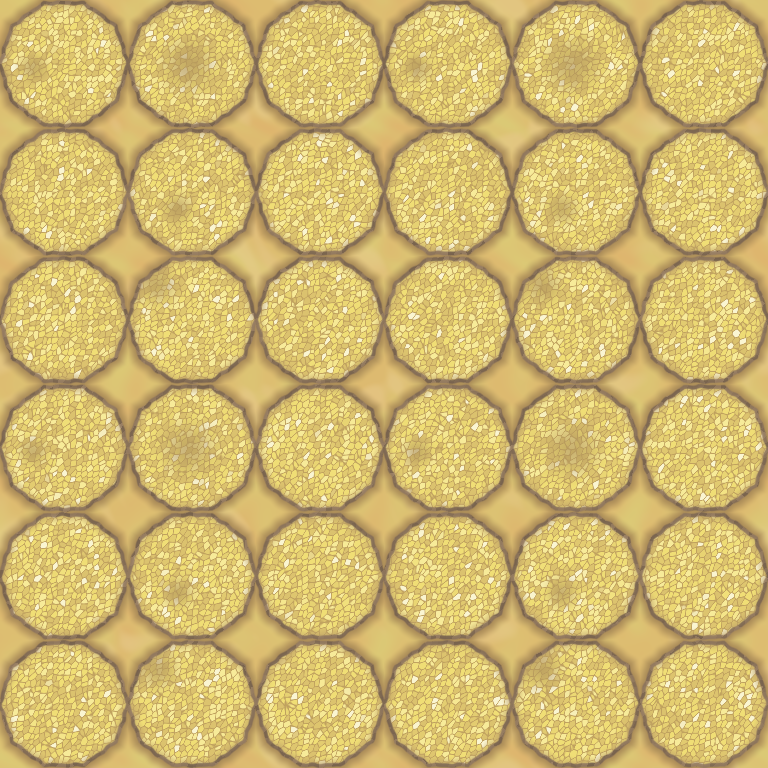
This pattern is drawn by a three.js fragment shader. Its source:

```glsl
// Six by six grainy golden decagons with wavy brown rims over a mottled amber ground.
varying vec2 vUv;

const float TAU = 6.2831853;

vec2 hash2(vec2 p) {
  vec3 q = fract(p.xyx * vec3(0.1031, 0.1030, 0.0973));
  q += dot(q, q.yzx + 33.33);
  return fract((q.xx + q.yz) * q.zy);
}

// Slanted cellular noise that wraps: x = gap to the next flake, yz = flake hash
vec3 flakes(vec2 uv, float count) {
  vec2 p = uv * count;
  vec2 base = floor(p);
  float nearest = 9.0, second = 9.0;
  vec2 id = vec2(0.0);
  for (int j = -1; j <= 1; j++) {
    for (int i = -1; i <= 1; i++) {
      vec2 cell = base + vec2(float(i), float(j));
      vec2 seed = hash2(mod(cell, count));
      vec2 d = cell + 0.1 + 0.8 * seed - p;
      d = vec2(d.x - 0.35 * d.y, 0.8 * d.y);
      float dist = length(d);
      if (dist < nearest) {
        second = nearest;
        nearest = dist;
        id = hash2(mod(cell, count) + 71.0);
      } else {
        second = min(second, dist);
      }
    }
  }
  return vec3(second - nearest, id);
}

// Layered sines with whole frequencies, about -1 to 1
float clouds(vec2 uv, float phase) {
  vec2 w = uv * TAU;
  float s = sin(w.x * 5.0 + 2.0 * sin(w.y * 4.0 + phase));
  s += sin(w.y * 7.0 - w.x * 4.0 + phase + 1.5 * sin(w.x * 9.0));
  s += 0.7 * sin(w.x * 17.0 + w.y * 13.0 + 2.0 * sin(w.y * 11.0 - phase));
  return s / 2.7;
}

// Stain centre and radius, repeating every three cells
vec3 stainOf(vec2 k) {
  if (k.x > 0.5 && k.x < 1.5) {
    if (k.y > 1.5) return vec3(-0.03, -0.01, 0.32);
    return k.y > 0.5 ? vec3(-0.11, -0.13, 0.18) : vec3(-0.27, 0.27, 0.23);
  }
  return k.x < 0.5 && k.y > 1.5 ? vec3(-0.24, -0.03, 0.17) : vec3(0.0, 0.0, 0.001);
}

// Signed distance to the uneven decagon
float decagon(vec2 p, float phase) {
  float a = atan(p.y, p.x);
  float sector = mod(a, TAU / 10.0) - TAU / 20.0;
  float rim = 0.479 * mix(1.0, 1.0 / cos(sector), 0.75);
  rim += 0.0035 * sin(20.0 * a + 1.0) + 0.0025 * sin(31.0 * a + phase);
  return length(p) - rim;
}

void main() {
  vec2 grid = vUv * 6.0;
  vec2 kind = mod(floor(grid), 3.0);
  vec2 p = fract(grid) - 0.5;
  float d = decagon(p, TAU * hash2(kind + 5.0).x);
  vec3 grain = flakes(vUv, 132.0);

  // Amber ground, shaded towards the rims
  vec3 ground = mix(vec3(0.87, 0.71, 0.43), vec3(0.86, 0.79, 0.46), 0.5 + 0.5 * clouds(vUv, 1.0));
  ground = mix(ground, vec3(0.91, 0.80, 0.56), 0.5 * smoothstep(0.1, 0.9, clouds(vUv.yx, 4.0)));
  ground = mix(vec3(0.66, 0.54, 0.34), ground, smoothstep(0.0, 0.11, d));

  // Golden flakes with brown gaps and pale sparks
  vec3 flake = mix(vec3(0.86, 0.76, 0.43), vec3(0.94, 0.87, 0.46), smoothstep(0.1, 0.55, grain.y));
  flake = mix(flake, vec3(0.97, 0.92, 0.60), smoothstep(0.72, 0.88, grain.y));
  flake = mix(flake, vec3(0.98, 0.96, 0.82), smoothstep(0.94, 0.97, grain.z));
  vec3 face = mix(vec3(0.75, 0.63, 0.37), flake, smoothstep(0.0, 0.24, grain.x));

  // Stains and dimmed border on the face
  vec3 stain = stainOf(kind);
  float blot = 1.0 - smoothstep(0.0, stain.z, length(p - stain.xy));
  face = mix(face, vec3(0.70, 0.59, 0.36), 0.65 * blot);
  face = mix(face, vec3(0.74, 0.63, 0.40), 0.5 * smoothstep(-0.08, -0.01, d));

  // Brown rim, slightly mottled
  vec3 color = mix(face, ground, smoothstep(-0.008, 0.008, d));
  vec3 rimColor = mix(vec3(0.45, 0.37, 0.30), vec3(0.59, 0.49, 0.39), grain.z);
  color = mix(color, rimColor, 0.92 * (1.0 - smoothstep(0.007, 0.023, abs(d))));
  gl_FragColor = vec4(color, 1.0);
}
```
